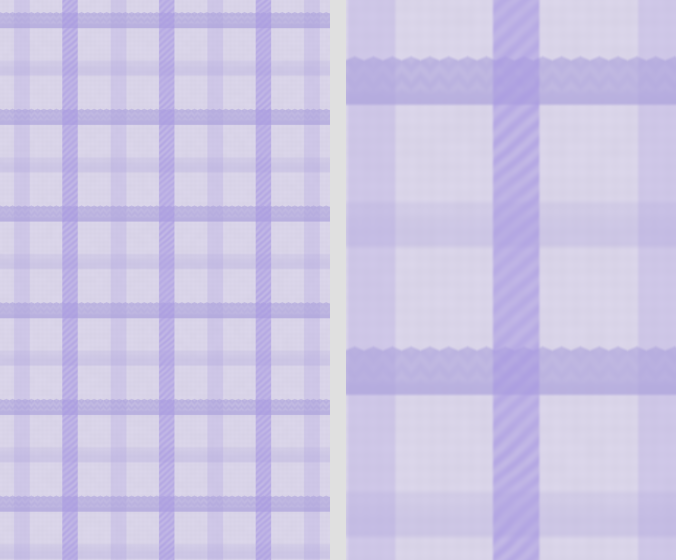
Left: the whole. Right: its middle third, enlarged.
A Shadertoy shader for this pattern:

```glsl
// Lengths are fractions of the canvas height
const float PERIOD = 0.1727;              // plaid repeat, both ways
const vec2  DARK_ORIGIN = vec2(0.1250, 0.9635);
const vec2  PALE_ORIGIN = vec2(0.0390, 0.8785);
const float DARK_HALF = 0.0138;
const float PALE_HALF = 0.0141;
const float EDGE_SOFT = 0.0013;
const float TWILL_PITCH = 0.0112;         // spacing of the diagonal threads
const float WEAVE_PITCH = 0.0078;         // fine thread of the ground

const vec3 GROUND   = vec3(0.850, 0.830, 0.910);
const vec3 WARP_INK = vec3(0.660, 0.600, 0.885);
const vec3 WEFT_INK = vec3(0.660, 0.620, 0.855);
const float DARK_COVER = 0.61;
const float PALE_COVER = 0.23;
const float TAU = 6.2831853;

float hash(vec2 p) {
    return fract(sin(dot(p, vec2(127.1, 311.7))) * 43758.5453);
}

float noise(vec2 p) {
    vec2 i = floor(p), f = fract(p);
    f = f * f * (3.0 - 2.0 * f);
    return mix(mix(hash(i), hash(i + vec2(1, 0)), f.x),
               mix(hash(i + vec2(0, 1)), hash(i + vec2(1, 1)), f.x), f.y);
}

// Signed offset from the nearest stripe centre
float stripeOffset(float x, float origin) {
    return (fract((x - origin) / PERIOD + 0.5) - 0.5) * PERIOD;
}

float band(float offset, float halfWidth, float soft) {
    return 1.0 - smoothstep(-soft, soft, abs(offset) - halfWidth);
}

void mainImage(out vec4 fragColor, in vec2 fragCoord) {
    vec2 p = fragCoord / iResolution.y;
    float soft = max(EDGE_SOFT, 0.75 / iResolution.y);

    float warpOffset = stripeOffset(p.x, DARK_ORIGIN.x);
    float weftOffset = stripeOffset(p.y, DARK_ORIGIN.y);
    float weftRow = floor((p.y - DARK_ORIGIN.y) / PERIOD + 0.5);
    float wear = noise(p * 38.0);

    // Ground cloth with faint threads
    vec2 thread = sin(TAU * p / WEAVE_PITCH);
    vec3 color = GROUND + 0.003 * (thread.x + thread.y) + 0.010 * (noise(p * 90.0) - 0.5);

    // Pale stripes; the horizontal ones are softer at the top
    float paleWarp = band(stripeOffset(p.x, PALE_ORIGIN.x), PALE_HALF, soft);
    float paleOffset = stripeOffset(p.y, PALE_ORIGIN.y);
    float paleWeft = band(paleOffset, PALE_HALF * 0.95, soft * 1.8);
    paleWeft *= mix(1.12, 0.72, smoothstep(-0.004, 0.010, paleOffset));
    color = mix(color, WARP_INK, PALE_COVER * paleWarp);
    color = mix(color, WEFT_INK, PALE_COVER * paleWeft);

    // Dark horizontals: zigzag threads above a solid lower edge
    float zigzag = abs(fract(p.x / TWILL_PITCH) - 0.5);
    float chevron = sin(TAU * (weftOffset / 0.0105 + zigzag));
    float upper = smoothstep(-0.009, -0.003, weftOffset);
    float rowTexture = mix(0.45, 1.0, hash(vec2(weftRow, 7.0))) * mix(0.4, 1.0, wear);
    float weftCover = DARK_COVER + 0.04 - 0.08 * upper + 0.12 * chevron * upper * rowTexture;
    float scallop = 0.0012 * (zigzag * 4.0 - 1.0) * upper;
    float darkWeft = band(weftOffset, DARK_HALF + scallop, soft);
    color = mix(color, WEFT_INK, weftCover * darkWeft);

    // Dark verticals: rising diagonal twill, unevenly worn
    float twill = sin(TAU * ((p.y - 0.9 * p.x) / TWILL_PITCH + 0.3 * wear));
    float warpCover = DARK_COVER + 0.13 * twill * mix(0.45, 1.1, wear);
    float darkWarp = band(warpOffset, DARK_HALF, soft);
    color = mix(color, WARP_INK, warpCover * darkWarp);

    fragColor = vec4(color, 1.0);
}
```
